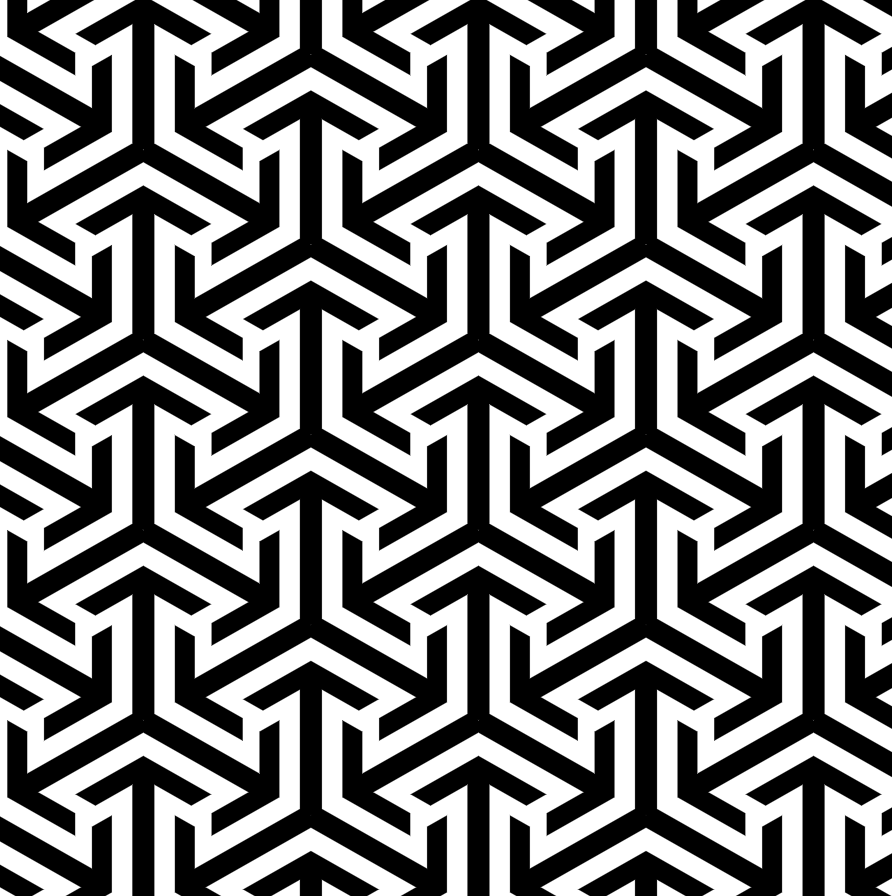
Write a WebGL 2 fragment shader that draws this pattern.

```glsl
#version 300 es
precision highp float;
// Interlocking three-armed arrows in black on white, on a hexagonal lattice.

uniform vec2 u_resolution;
out vec4 fragColor;

const vec3 BLACK = vec3(0.0);
const vec3 WHITE = vec3(1.0);

// Lattice, in units of the canvas height
const vec2 ORIGIN = vec2(0.1600, 0.6207);
const float COLUMN_STEP = 0.1870;
const float ROW_STEP = 0.2122;

// Arrow sizes, in units of one row step
const float SHAFT_HALF_WIDTH = 0.0570;
const float ARM_LENGTH = 0.8120;
const float HEAD_WIDTH = 0.1030;
const float HEAD_LENGTH = 0.4050;

const float COS30 = 0.8660254;
const mat2 TURN_THIRD = mat2(-0.5, COS30, -COS30, -0.5);

// Signed distance to one arrow pointing up from the centre
float arrow(vec2 p, float halfWidth, float len, float headWidth, float headLength) {
    float x = abs(p.x);
    vec2 fromTip = vec2(x, p.y - len);
    float outer = dot(fromTip, vec2(0.5, COS30));
    float shaft = max(max(x - halfWidth, -p.y), outer);
    // Chevron band, its ends cut parallel to the opposite side
    float endCut = dot(fromTip, vec2(0.5, -COS30)) - COS30 * headLength;
    float head = max(max(outer, -outer - headWidth), endCut);
    return min(shaft, head);
}

// Three arrows joined at the centre
float tripod(vec2 p) {
    float d = 1e3;
    for (int i = 0; i < 3; i++) {
        d = min(d, arrow(p, SHAFT_HALF_WIDTH, ARM_LENGTH, HEAD_WIDTH, HEAD_LENGTH));
        p = TURN_THIRD * p;
    }
    return d;
}

// Nearest tripod; every second column is shifted by half a row
float tripodLattice(vec2 p) {
    float d = 1e3;
    float nearColumn = floor(p.x / COS30 + 0.5);
    for (int i = -1; i <= 1; i++) {
        float column = nearColumn + float(i);
        float shift = 0.5 * mod(column, 2.0);
        float nearRow = floor(p.y - shift + 0.5);
        for (int j = -1; j <= 1; j++) {
            vec2 centre = vec2(column * COS30, nearRow + float(j) + shift);
            d = min(d, tripod(p - centre));
        }
    }
    return d;
}

void main() {
    vec2 uv = gl_FragCoord.xy / u_resolution.y;
    vec2 p = (uv - ORIGIN) / vec2(COLUMN_STEP / COS30, ROW_STEP);
    float pixel = 1.0 / (u_resolution.y * ROW_STEP);
    float ground = smoothstep(-0.75 * pixel, 0.75 * pixel, tripodLattice(p));
    fragColor = vec4(mix(BLACK, WHITE, ground), 1.0);
}
```
